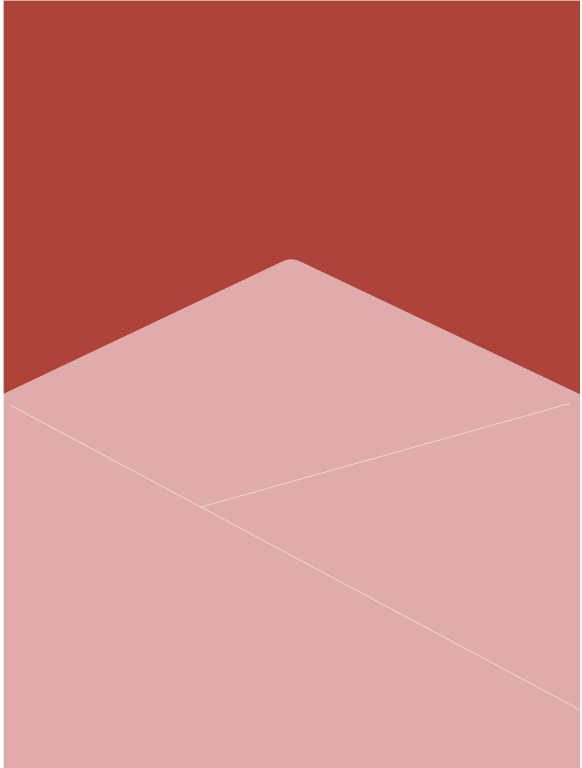
Reproduce this background procedurally as a WebGL 2 fragment shader.

```glsl
#version 300 es
precision highp float;
// Draws a pale envelope with a rounded flap and thin fold lines on a red ground.

uniform vec2 u_resolution;
out vec4 fragColor;

// Lengths are fractions of the canvas height.
#define RED vec3(0.682, 0.267, 0.224)
#define PINK vec3(0.875, 0.675, 0.672)
#define WHITE vec3(1.0)
#define APEX vec2(0.3793, 0.6651)
#define FLAP_SLOPE 0.4747
#define FLAP_RADIUS 0.0255
#define FOLD_START vec2(0.0130, 0.4727)
#define FOLD_JOINT vec2(0.2617, 0.3398)
#define FOLD_END vec2(0.7580, 0.0742)
#define SIDE_FOLD_END vec2(0.7415, 0.4746)
#define FOLD_HALF_WIDTH 0.0005
#define FOLD_OPACITY 0.6

// Signed distance to a downward wedge with a rounded tip.
float roundedWedge(vec2 p, vec2 apex, float slope, float radius) {
  vec2 normal = normalize(vec2(slope, 1.0));
  vec2 q = p - apex + vec2(0.0, radius / normal.y);
  q.x = abs(q.x);
  bool inCap = q.x * normal.y < q.y * normal.x;
  return (inCap ? length(q) : dot(q, normal)) - radius;
}

float segment(vec2 p, vec2 a, vec2 b) {
  vec2 along = b - a;
  float t = clamp(dot(p - a, along) / dot(along, along), 0.0, 1.0);
  return length(p - a - along * t);
}

// Signed distance to coverage, softened over one pixel.
float coverage(float dist, float pixel) {
  return clamp(0.5 - dist / pixel, 0.0, 1.0);
}

void main() {
  float pixel = 1.0 / u_resolution.y;
  vec2 p = gl_FragCoord.xy * pixel;

  // Red ground and envelope
  float flap = roundedWedge(p, APEX, FLAP_SLOPE, FLAP_RADIUS);
  vec3 color = mix(RED, PINK, coverage(flap, pixel));

  // Fold lines
  float fold = min(segment(p, FOLD_START, FOLD_END),
                   segment(p, FOLD_JOINT, SIDE_FOLD_END));
  color = mix(color, WHITE, FOLD_OPACITY * coverage(fold - FOLD_HALF_WIDTH, pixel));

  // White margins at the left, right and top
  float margin = max(max(0.0047 - p.x, p.x - 0.7552), p.y - 0.9993);
  color = mix(color, WHITE, coverage(-margin, pixel));

  fragColor = vec4(color, 1.0);
}
```
